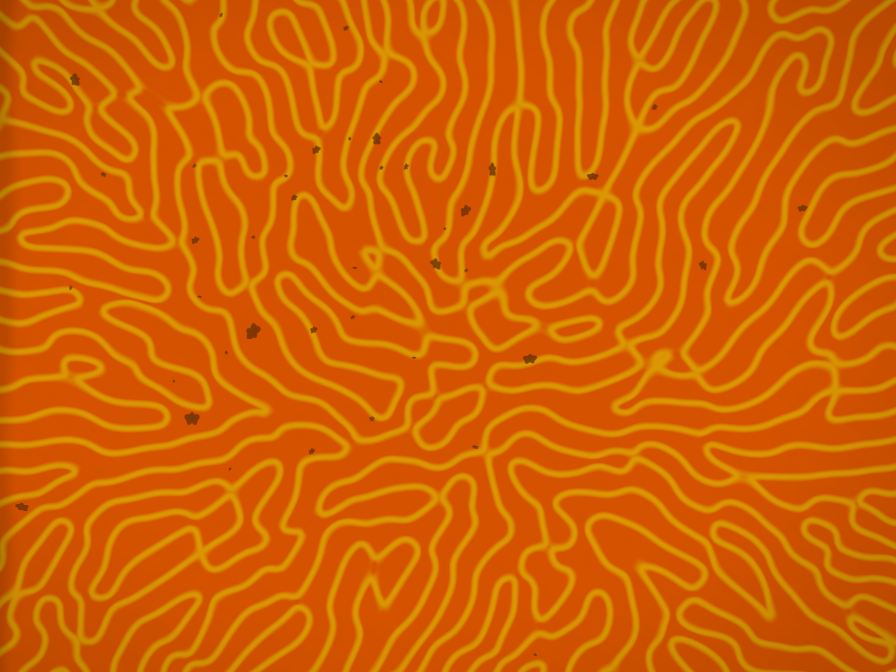
Reproduce this pattern procedurally as a WebGL 1 fragment shader.

```glsl
precision highp float;
// Labyrinth of golden walls on an orange film, strewn with dark grains.
// Oriented wavelets, phase-aligned with their neighbours, are summed; the
// walls are the zero contours, kept evenly wide by dividing by the gradient.

uniform vec2 u_resolution;

#define WAVELENGTH 0.079   // two wall spacings, in canvas heights
#define CELL 0.05          // wavelet grid
#define REACH 0.039        // gaussian radius of one wavelet
#define SPREAD 0.6         // random turn of wavelets, radians
#define HUB vec2(0.70, 0.42)
#define WALL_CORE 0.0006
#define WALL_EDGE 0.0088
#define GRAIN_CELL 0.045
#define FILM vec3(0.825, 0.320, 0.0)
#define WALL vec3(0.845, 0.585, 0.012)
#define GRAIN vec3(0.42, 0.19, 0.02)

const float TAU = 6.28319;
const float K = TAU / WAVELENGTH;

vec2 hash2(vec2 p) {
  vec3 q = fract(vec3(p.xyx) * vec3(0.1031, 0.1030, 0.0973));
  q += dot(q, q.yzx + 33.33);
  return fract((q.xx + q.yz) * q.zy);
}

// Slow undulation in about -1..1 from layered sines
float sway(vec2 p) {
  return 0.45 * sin(5.1 * p.x + 2.3 * p.y + 1.0)
       + 0.3 * sin(7.4 * p.y - 4.3 * p.x + 2.0)
       + 0.25 * sin(13.0 * p.x + 11.0 * p.y);
}

// One wavelet per cell: its centre, and the wave vector across the walls,
// which mostly radiate from the hub and tangle close to it
vec2 waveletCentre(vec2 id) {
  return (id + hash2(id + 40.0)) * CELL;
}

vec2 waveVector(vec2 c, float turn) {
  vec2 d = c - HUB;
  float tangle = 1.0 + exp(-dot(d, d) / 0.03);
  float a = atan(d.y, d.x + 0.0001) + TAU * 0.25
          + 0.85 * sway(c) + SPREAD * tangle * (turn * 2.0 - 1.0);
  return K * vec2(cos(a), sin(a));
}

float bell(vec2 d) {
  return exp(-0.5 * dot(d, d) / (REACH * REACH));
}

// Phase of a wavelet: mean of the random waves around it
float alignedPhase(vec2 id, vec2 centre, vec2 wave) {
  vec2 mean = vec2(0.0);
  for (int j = -1; j <= 1; j++) {
    for (int i = -1; i <= 1; i++) {
      vec2 other = id + vec2(float(i), float(j));
      vec2 rnd = hash2(other + 217.0);
      vec2 c = waveletCentre(other);
      vec2 v = waveVector(c, rnd.x);
      float phase = dot(v, centre - c) + TAU * rnd.y;
      phase *= dot(v, wave) < 0.0 ? -1.0 : 1.0;
      mean += bell(centre - c) * vec2(cos(phase), sin(phase));
    }
  }
  return atan(mean.y, mean.x);
}

// Approximate distance to the nearest wall centre line
float wallDistance(vec2 p) {
  float field = 0.0;
  float total = 0.0;
  vec2 slope = vec2(0.0);
  vec2 home = floor(p / CELL);
  for (int j = -2; j <= 2; j++) {
    for (int i = -2; i <= 2; i++) {
      vec2 id = home + vec2(float(i), float(j));
      vec2 centre = waveletCentre(id);
      vec2 d = p - centre;
      float g = bell(d);
      float w = g - 0.037;
      if (w > 0.0) {
        vec2 wave = waveVector(centre, hash2(id + 217.0).x);
        float phase = dot(wave, d) + alignedPhase(id, centre, wave);
        field += w * cos(phase);
        slope -= w * sin(phase) * wave + g * cos(phase) * d / (REACH * REACH);
        total += w;
      }
    }
  }
  return abs(field) / sqrt(dot(slope, slope) + 0.008 * K * K * total * total);
}

// Coverage by ragged grains, densest left of the middle
float grains(vec2 p, float pixel) {
  vec2 id = floor(p / GRAIN_CELL);
  vec2 place = hash2(id + 311.0);
  vec2 kind = hash2(id + 523.0);
  vec2 d = p - (id + 0.25 + 0.5 * place) * GRAIN_CELL;
  vec2 fromCrowd = (id + 0.5) * GRAIN_CELL - vec2(0.52, 0.6);
  float chance = 0.02 + 0.3 * exp(-dot(fromCrowd, fromCrowd) / 0.07);
  float size = mix(0.0022, 0.0095, pow(kind.y, 4.0));
  d *= vec2(1.0, 0.7 + 0.7 * place.x);
  float a = atan(d.y, d.x + 0.00001);
  float ragged = 1.0 + 0.2 * sin(2.0 * a + TAU * place.y) + 0.15 * sin(5.0 * a);
  float soft = max(0.0015, pixel);
  float cover = 1.0 - smoothstep(-soft, soft, length(d) - size * ragged);
  return cover * step(kind.x, chance);
}

void main() {
  vec2 p = gl_FragCoord.xy / u_resolution.y;
  float aspect = u_resolution.x / u_resolution.y;

  // Walls glow softly into the film
  float wall = 1.0 - smoothstep(WALL_CORE, WALL_EDGE, wallDistance(p));
  vec3 color = mix(FILM, WALL, wall);

  // Uneven lamp: dim left rim and corners, faint mottling
  vec2 q = (p - vec2(0.46 * aspect, 0.5)) / vec2(aspect, 1.0);
  float light = 1.01 - 0.15 * smoothstep(0.38, 0.80, length(q));
  light -= 0.12 * (1.0 - smoothstep(0.0, 0.03, p.x + 0.01 * sway(p * 2.0)));
  light += 0.006 * sway(p.yx * 19.0);
  color *= light;

  // Grains
  color = mix(color, GRAIN, 0.8 * grains(p, 1.0 / u_resolution.y));
  gl_FragColor = vec4(color, 1.0);
}
```
